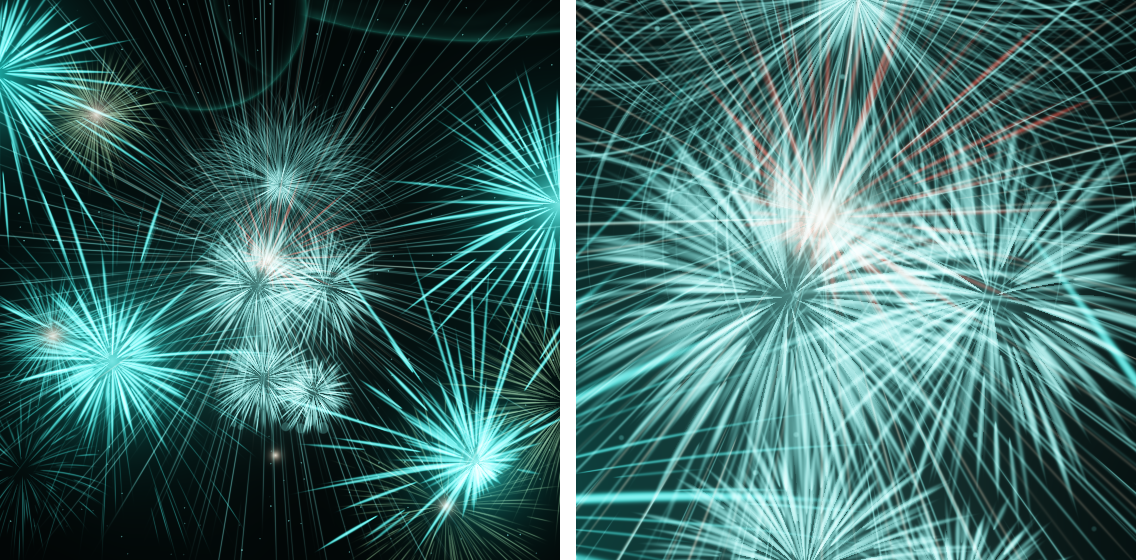
Left, the full canvas; right, a detail of the centre.
A Shadertoy shader for this background:

```glsl
// Teal fireworks over a dark sky: comet bursts, dense shells, fine rays and smoke.

const float TAU = 6.2831853;
const vec3 TEAL = vec3(.27, 1., .97);
const vec3 DEEP = vec3(.12, 1., .95);
const vec3 PALE = vec3(.5, 1., .97);
const vec3 WARM = vec3(1., .92, .8);
const vec3 OLIVE = vec3(.6, .85, .62);
const vec3 RED = vec3(1., .27, .22);

vec2 hash2(vec2 p) {
    vec3 q = fract(p.xyx * vec3(.1031, .103, .0973));
    q += dot(q, q.yzx + 33.33);
    return fract((q.xx + q.yz) * q.zy);
}

float corner(vec2 cell, vec2 f, vec2 offset) {
    return dot(hash2(cell + offset) * 2. - 1., f - offset);
}

float gradientNoise(vec2 p) {
    vec2 i = floor(p), f = fract(p), e = vec2(1., 0.);
    vec2 u = f * f * (3. - 2. * f);
    return mix(mix(corner(i, f, e.yy), corner(i, f, e.xy), u.x),
               mix(corner(i, f, e.yx), corner(i, f, e.xx), u.x), u.y);
}

float glow(vec2 p, float radius) {
    return exp(-length(p) / radius);
}

vec2 twist(vec2 p, float amount) {
    float a = amount * dot(p, p), c = cos(a), s = sin(a);
    return mat2(c, s, -s, c) * p;
}

// One ring of tapered rays. count is even; bend = (aim of longer rays, droop).
float rays(vec2 p, float count, float gap, float len, float width, vec3 bend, float seed) {
    float r = length(p);
    p.y += bend.z * r * r;
    float a = atan(p.y, p.x) * count / TAU, id = floor(a);
    vec2 h = hash2(vec2(id + 200., seed)), k = hash2(vec2(seed + 70., id + 300.));
    float mid = id + .2 + .6 * h.x, angle = mid * TAU / count;
    float reach = len * mix(.4, 1., h.y) * max(0., 1. + dot(bend.xy, vec2(cos(angle), sin(angle))));
    float start = reach * gap * k.x;
    float t = clamp((max(r, length(p)) - start) / max(reach - start, 1e-4), 0., 1.);
    float w = width * (.2 + 3.6 * t * (1. - t) * (1. - .4 * t));
    float soft = max(w, .7 / iResolution.y);
    float d = abs(a - mid) * TAU / count * r / soft;
    return exp(-d * d) * w / soft * smoothstep(0., .06, t) * (1. - smoothstep(.5, 1., t)) * (.3 + 1.4 * k.y);
}

float shell(vec2 p, int layers, float count, float gap, float len, float width, vec3 bend) {
    float sum = 0.;
    for (int i = 0; i < layers; i++) {
        float n = count + 6. * float(i);
        sum += rays(p, n, gap, len, width, bend, n + 90. * len);
    }
    return sum;
}

float shell(vec2 p, int layers, float count, float gap, float len, float width) {
    return shell(p, layers, count, gap, len, width, vec3(0., 0., .4));
}

// Smoke sheet with a bright curved rim and a feathered inner side.
float veil(vec2 p, vec2 centre, float radius, float feather) {
    float d = length(p - centre) - radius + .012 * gradientNoise(p * 7.);
    float folds = .6 + .6 * gradientNoise(vec2(p.x * 9., d * 60.));
    return .35 * exp(-abs(d) / .003) + .3 * folds * exp(min(d, 0.) / feather) * smoothstep(.005, -.005, d);
}

float stars(vec2 p, float cells) {
    vec2 id = floor(p * cells), h = hash2(id + 5.);
    float d = length(fract(p * cells) - .25 - .5 * h) / cells;
    return step(.84, hash2(id + 91.).x) * h.y * smoothstep(.0022, .0006, d);
}

float bokeh(vec2 p) {
    float sum = 0.;
    for (float i = 0.; i < 9.; i++) {
        vec2 h = hash2(vec2(i, 41.)) - .5;
        float size = .009 + .006 * h.x;
        sum += smoothstep(size, size - .003, length(p - h * vec2(.17, .08)));
    }
    return sum;
}

void mainImage(out vec4 fragColor, in vec2 fragCoord) {
    vec2 uv = fragCoord / iResolution.xy;
    vec2 core = uv - vec2(.48, .537), dome = uv - vec2(.5, .67);
    vec2 nw = uv - vec2(-.01, .87), west = uv - vec2(.2, .355);
    vec2 east = uv - vec2(1., .635), se = uv - vec2(.85, .175);
    vec2 spark = uv - vec2(.172, .795), ember = uv - vec2(.095, .4), flare = uv - vec2(.797, .097);

    // Haze, smoke and stars
    float haze = .6 + .8 * gradientNoise(uv * 4.);
    vec3 light = vec3(.015, .03, .03) + DEEP * haze * (.12 * glow(core, .3) + .02);
    float smoke = veil(uv, vec2(.36, .99), .185, .012) * smoothstep(.22, .36, uv.x)
        + veil(uv, vec2(.85, 2.), 1.07, .03) * smoothstep(.53, .57, uv.x)
        + .4 * veil(uv, vec2(.55, 1.02), .17, .02) * smoothstep(.56, .4, uv.x);
    light += vec3(.2, .9, .78) * smoke + PALE * stars(uv, 38.);

    // Long thin rays
    light += PALE * .5 * shell(core, 3, 84., .6, .85, .001, vec3(0., .1, 0.));
    light += WARM * .35 * shell(core, 1, 70., .5, .5, .001, vec3(0.));
    light += TEAL * .5 * shell(west, 2, 60., .8, .42, .001);

    // Lacy dome
    vec3 fall = vec3(0., -.1, .8);
    float lace = shell(twist(dome, 9.), 3, 100., .7, .25, .001, fall)
        + shell(twist(dome, -9.), 3, 100., .7, .25, .001, fall);
    light += PALE * (.42 * lace + shell(dome, 2, 44., .1, .07, .0012) + .9 * glow(dome, .022));

    // Dense central shells
    vec2 left = uv - vec2(.46, .49), right = uv - vec2(.58, .49);
    vec2 low = uv - vec2(.47, .325), lowRight = uv - vec2(.56, .3);
    fall = vec3(0., 0., 1.5);
    float dense = shell(left, 4, 52., .6, .17, .0018, fall)
        + shell(right, 3, 48., .6, .15, .0018, fall)
        + shell(low, 4, 56., .7, .12, .0014, fall)
        + shell(lowRight, 4, 44., .7, .09, .0014, fall);
    float bloom = glow(left, .06) + .6 * glow(right, .05) + glow(low, .045) + .7 * glow(lowRight, .03);
    light += PALE * (.95 * dense + .65 * bloom + .35 * bokeh(uv - vec2(.5, .265)));
    light += RED * .6 * shell(core, 2, 40., .6, .12, .0015, vec3(.5, .5, 0.));

    // Bright comet bursts
    float comets = shell(nw, 2, 26., .5, .2, .0026, vec3(.3, -.1, .2))
        + shell(nw, 2, 24., .6, .36, .0022, vec3(.1, -.4, .2))
        + shell(west, 3, 26., .5, .19, .0023)
        + shell(west, 1, 18., .6, .32, .0025, vec3(0., .3, .4))
        + shell(east, 3, 34., .5, .27, .0023, vec3(-.4, 0., .2))
        + shell(se, 3, 24., .3, .13, .0026, vec3(-.3, .4, .1))
        + shell(se, 2, 22., .7, .3, .0025, vec3(-.5, .6, .1));
    float halo = glow(nw, .075) + glow(west, .08) + glow(east, .08) + glow(se, .065);
    float hot = glow(west, .03) + glow(east, .03) + 1.6 * glow(se, .02);
    light += TEAL * 2. * comets + DEEP * 1.3 * halo + PALE * 1.2 * hot;

    // Faint bursts and white sparks
    light += OLIVE * .6 * (shell(uv - vec2(1.02, .28), 3, 80., .5, .28, .0012)
        + shell(spark, 3, 60., .3, .16, .001) + shell(flare, 3, 50., .8, .24, .0009));
    light += TEAL * .7 * shell(ember, 3, 50., .4, .15, .0011);
    light += TEAL * .35 * shell(uv - vec2(.04, .16), 2, 44., .8, .18, .0014, fall);
    light += WARM * 2.2 * (glow(spark, .014) + glow(ember, .013) + 1.4 * glow(core, .012)
        + glow(flare, .008) + glow(uv - vec2(.492, .187), .005));

    // Soft exposure with deepened shadows
    fragColor = vec4(pow(1. - exp(-light), vec3(1.2, 1.28, 1.28)), 1.);
}
```
